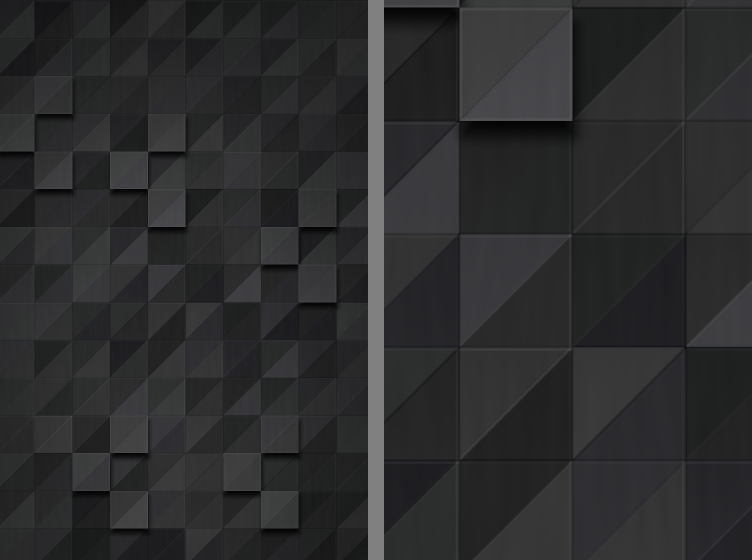
Left, the full canvas; right, a detail of the centre.
Give the GLSL for this background, as a Shadertoy shader.

```glsl
#define COLUMNS 9.758
#define GRID_SHIFT vec2(0.080, 0.168)
#define FLAT_TONE vec2(0.107, 0.132)
#define RAISED_TONE vec2(0.195, 0.095)
#define SHADOW_DROP vec2(0.03, -0.14)
#define SHADOW_ALPHA 0.92
#define LINE_WIDTH 0.022
#define LINE_TONE 0.045
#define VIGNETTE 0.30
#define WEAR 0.012

// Centres of the groups of three raised tiles, in grid cells
const vec2 GROUPS[5] = vec2[5](
    vec2(1, 11), vec2(4, 10), vec2(8, 8), vec2(3, 2), vec2(7, 2));

const vec3 BLUE_TINT = vec3(-0.003, -0.003, 0.010);
const vec3 GREEN_TINT = vec3(-0.006, 0.004, 0.000);

float hash(vec2 p) {
    vec3 h = fract(vec3(p.xyx) * vec3(0.1031, 0.1030, 0.0973));
    h += dot(h, h.yzx + 33.33);
    return fract((h.x + h.y) * h.z);
}

vec2 gradient(vec2 p) {
    float angle = 6.2832 * hash(p + 71.0);
    return vec2(cos(angle), sin(angle));
}

float gradientNoise(vec2 p) {
    vec2 i = floor(p), f = fract(p);
    vec2 u = f * f * (3.0 - 2.0 * f);
    vec2 e = vec2(1, 0);
    return mix(
        mix(dot(gradient(i), f), dot(gradient(i + e), f - e), u.x),
        mix(dot(gradient(i + e.yx), f - e.yx), dot(gradient(i + 1.0), f - 1.0), u.x),
        u.y);
}

float boxDistance(vec2 p, float halfSize) {
    vec2 d = abs(p) - halfSize;
    return length(max(d, 0.0)) + min(max(d.x, d.y), 0.0);
}

float stroke(float d, float width, float px) {
    return 1.0 - smoothstep(0.5 * width - 0.5 * px, 0.5 * width + 0.5 * px, abs(d));
}

vec3 tiles(vec2 q, float px) {
    vec2 cell = floor(q), f = q - cell;

    // Raised tiles sit above, left of and below each group centre
    float raised = 0.0, shadow = 0.0;
    for (int g = 0; g < 5; g++) {
        for (int k = -1; k <= 1; k++) {
            vec2 tile = GROUPS[g] + vec2(abs(float(k)) - 1.0, k);
            raised = max(raised, float(cell == tile));
            float d = boxDistance(q - tile - 0.5 - SHADOW_DROP, 0.46);
            shadow = max(shadow, 1.0 - smoothstep(-0.12, 0.17, d));
        }
    }

    // Two triangles per cell, split from lower left to upper right
    float diagonal = (f.y - f.x) * 0.7071;
    float side = step(0.0, diagonal);
    vec2 id = cell * 2.0 + vec2(side, 5.0);
    float level = mix(hash(cell + 17.0), hash(id + 3.0), 0.65);
    vec2 range = mix(FLAT_TONE, RAISED_TONE, raised);
    float tone = range.x + range.y * level;
    tone += 0.018 * (0.5 - f.y) * mix(hash(id + 29.0), 1.0, raised);
    tone += WEAR * gradientNoise(q * vec2(9.0, 1.3));

    vec3 color = vec3(tone);
    float tint = hash(id + 41.0);
    color += BLUE_TINT * step(0.68, tint) + GREEN_TINT * step(tint, 0.3);

    // Diagonal crease: light, dark or nearly absent
    float crease = hash(cell + 53.0) * 2.0 - 1.0;
    color += crease * LINE_TONE * stroke(diagonal, LINE_WIDTH, px);

    // Cell seams: a dark groove with a fainter lit lip
    vec2 near = f - step(0.5, f);
    vec2 seam = floor(q + 0.5);
    vec2 strength = vec2(hash(vec2(seam.x, cell.y) + 61.0), hash(vec2(cell.x, seam.y) + 83.0));
    float flatness = 1.0 - 0.7 * raised;
    for (int axis = 0; axis < 2; axis++) {
        float groove = stroke(near[axis], LINE_WIDTH, px);
        float lip = stroke(near[axis] + LINE_WIDTH, LINE_WIDTH, px);
        color += flatness * LINE_TONE * (lip * strength[axis] - 0.9 * groove * (1.0 - 0.5 * strength[axis]));
    }

    // Bright rim on raised tiles, drop shadow on the flat ones
    float rim = stroke(boxDistance(f - 0.5, 0.5), 2.0 * LINE_WIDTH, px);
    color += 0.04 * raised * rim;
    color *= 1.0 - SHADOW_ALPHA * shadow * (1.0 - raised);
    return color;
}

void mainImage(out vec4 fragColor, in vec2 fragCoord) {
    float px = COLUMNS / iResolution.x;

    // Average four samples to smooth the tile edges
    vec3 color = vec3(0.0);
    for (int s = 0; s < 4; s++) {
        vec2 jitter = vec2(s % 2, s / 2) * 0.5 - 0.25;
        color += 0.25 * tiles((fragCoord + jitter) * px + GRID_SHIFT, px);
    }

    // Soft light, strongest just below the middle
    vec2 uv = fragCoord / iResolution.xy;
    float falloff = length((uv - vec2(0.48, 0.44)) * vec2(1.5, 1.6));
    color *= 1.06 - VIGNETTE * smoothstep(0.25, 1.1, falloff);
    fragColor = vec4(clamp(color, 0.0, 1.0), 1.0);
}
```
